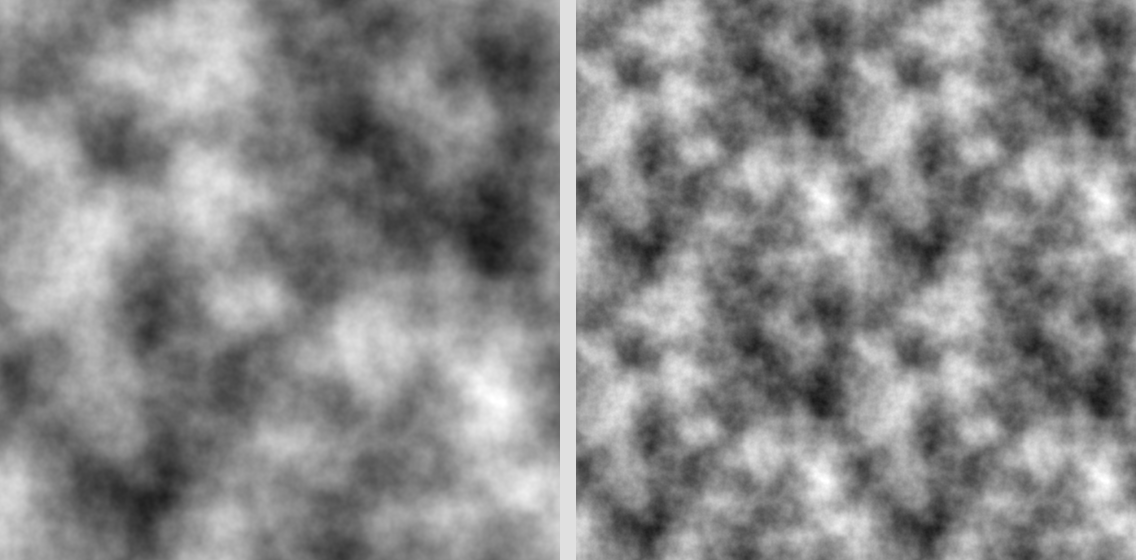
Left, the tile; right, the same tile 2 across and 2 down.
A WebGL 2 fragment shader for this texture:

```glsl
#version 300 es
precision highp float;
// Soft grey clouds: a fractal sum of gradient noise octaves.
// Each octave's lattice wraps at a whole number of cells, so the
// square tiles without a seam in both directions.

uniform vec2 u_resolution;
out vec4 fragColor;

const int   BASE_CELLS = 4;      // lattice cells per tile, first octave
const int   OCTAVES    = 6;
const float GAIN       = 0.5;    // amplitude ratio between octaves
const float MEAN_GREY  = 0.53;
const float CONTRAST   = 0.65;
const uint  SEED       = 17u;
const vec2  OCTAVE_SHIFT = vec2(0.37, 0.61); // keeps lattices from lining up
const float TAU = 6.2831853;

// Integer mixing hash
uint hash(uint n) {
    n = n * 747796405u + 2891336453u;
    n = ((n >> ((n >> 28u) + 4u)) ^ n) * 277803737u;
    return (n >> 22u) ^ n;
}

// Unit gradient of a lattice corner, wrapped to the period
vec2 cornerGradient(ivec2 corner, int period, uint seed) {
    uvec2 c = uvec2(corner % period);
    uint h = hash(c.x + hash(c.y + hash(seed)));
    float angle = TAU * float(h & 65535u) / 65536.0;
    return vec2(cos(angle), sin(angle));
}

// Gradient noise with a quintic fade; p must not be negative
float gradientNoise(vec2 p, int period, uint seed) {
    ivec2 cell = ivec2(floor(p));
    vec2 f = fract(p);
    vec2 fade = f * f * f * (f * (f * 6.0 - 15.0) + 10.0);
    const ivec2 E = ivec2(1, 0);
    float a = dot(cornerGradient(cell, period, seed), f);
    float b = dot(cornerGradient(cell + E.xy, period, seed), f - vec2(E.xy));
    float c = dot(cornerGradient(cell + E.yx, period, seed), f - vec2(E.yx));
    float d = dot(cornerGradient(cell + E.xx, period, seed), f - vec2(E.xx));
    return mix(mix(a, b, fade.x), mix(c, d, fade.x), fade.y);
}

// Octaves of doubling frequency and falling amplitude
float clouds(vec2 uv) {
    float sum = 0.0;
    float amplitude = 1.0;
    int period = BASE_CELLS;
    for (int i = 0; i < OCTAVES; i++) {
        vec2 p = uv * float(period) + OCTAVE_SHIFT * float(i);
        sum += amplitude * gradientNoise(p, period, SEED + uint(i));
        amplitude *= GAIN;
        period *= 2;
    }
    return sum;
}

void main() {
    vec2 uv = gl_FragCoord.xy / u_resolution;
    float grey = MEAN_GREY + CONTRAST * clouds(uv);
    fragColor = vec4(vec3(clamp(grey, 0.0, 1.0)), 1.0);
}
```
